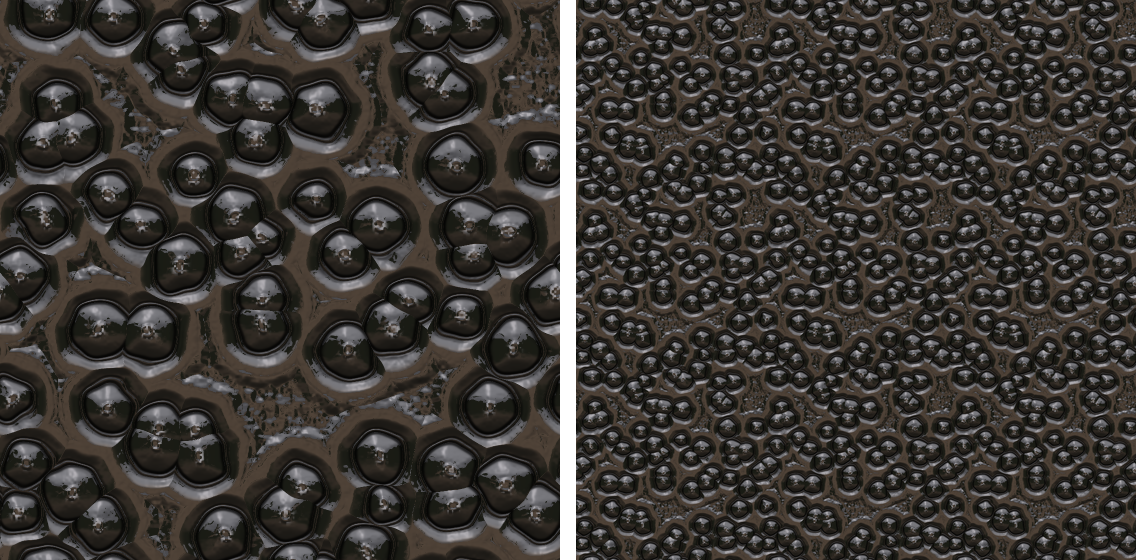
Left: one tile. Right: repeated 3 by 3.
A Shadertoy shader for this texture:

```glsl
// Glossy dark blisters ringed by grooves and brown ridges, on a tiling field.
// Wrapped cells give a height field; its normals look up a small painted
// environment of pale sky, dark trees and brown earth.

const float CELLS = 9.0;
const vec3 SOOT  = vec3(0.11, 0.10, 0.085);
const vec3 TREES = vec3(0.10, 0.105, 0.08);
const vec3 EARTH = vec3(0.23, 0.195, 0.165);
const vec3 CLAY  = vec3(0.42, 0.35, 0.29);
const vec3 HAZE  = vec3(0.29, 0.29, 0.305);
const vec3 SKY   = vec3(0.47, 0.47, 0.49);
const vec3 GLINT = vec3(0.70, 0.69, 0.71);

vec2 hash2(vec2 p) {
    vec3 q = fract(p.xyx * vec3(0.1031, 0.1030, 0.0973));
    q += dot(q, q.yzx + 33.33);
    return fract((q.xx + q.yz) * q.zy);
}

// Value noise that repeats after a whole number of units.
float noise(vec2 p, float period) {
    vec2 i = floor(p), f = fract(p);
    f = f * f * (3.0 - 2.0 * f);
    float a = hash2(mod(i, period)).x;
    float b = hash2(mod(i + vec2(1, 0), period)).x;
    float c = hash2(mod(i + vec2(0, 1), period)).x;
    float d = hash2(mod(i + vec2(1, 1), period)).x;
    return mix(mix(a, b, f.x), mix(c, d, f.x), f.y);
}

float bell(float x, float width) {
    x /= width;
    return exp(-x * x);
}

// Nearest blister: x = distance outside its rim, y = distance to centre, z = radius.
vec3 nearestBlister(vec2 p) {
    vec2 cell = floor(p);
    vec3 best = vec3(9.0);
    for (int j = -2; j <= 2; j++)
    for (int i = -2; i <= 2; i++) {
        vec2 c = cell + vec2(i, j);
        vec2 id = mod(c, CELLS);
        vec2 size = hash2(id + 41.0);
        if (size.y < 0.12) continue;
        float radius = mix(0.27, 0.45, sqrt(size.x));
        float d = length(c + 0.05 + 0.9 * hash2(id + 3.0) - p);
        if (d - radius < best.x) best = vec3(d - radius, d, radius);
    }
    return best;
}

// Height in cell units; also passes out the blister distances.
float height(vec2 uv, out vec3 blister) {
    vec2 wobble = vec2(noise(uv * 27.0, 27.0), noise(uv * 27.0 + 11.0, 27.0)) - 0.5;
    blister = nearestBlister((uv + 0.013 * wobble) * CELLS);
    float t = blister.x, d = blister.y;
    float x = min(d / blister.z, 1.0);

    float h = 0.62 * blister.z * (1.0 - x * x);
    h += 0.024 * bell(d - 0.085, 0.032);
    h -= 0.030 * bell(t, 0.025) + 0.018 * bell(t - 0.065, 0.018);
    h += 0.13 * smoothstep(0.07, 0.27, t) - 0.13 * smoothstep(0.38, 0.62, t);

    // Fine grit everywhere, broken lumps in the open ground.
    float lumps = noise(uv * 54.0, 54.0) + 0.4 * noise(uv * 120.0, 120.0);
    h += lumps * mix(0.008, 0.07, smoothstep(0.34, 0.55, t));
    return h + 0.004 * noise(uv * 170.0, 170.0);
}

// Colour seen in the polished surface for a given normal.
vec3 environment(vec3 n, float grain) {
    float leaves = noise(n.xy * 9.0 + 20.0, 64.0) - 0.5
                 + 0.5 * (noise(n.xy * 25.0 + 40.0, 128.0) - 0.5);
    vec3 ground = mix(EARTH, SOOT, smoothstep(0.15, 0.7, -n.y));
    ground = mix(ground, CLAY, 0.45 * bell(length(n.xy - vec2(0.05, -0.1)), 0.25));
    float wood = smoothstep(0.2, 0.42, abs(n.x) + 0.4 * leaves)
               * smoothstep(-0.4, -0.1, n.y);
    vec3 col = mix(ground, TREES, wood);

    float skyline = 0.19 + 0.32 * abs(n.x) + 0.3 * leaves + 0.12 * (grain - 0.5);
    vec3 sky = mix(HAZE, SKY, smoothstep(0.25, 0.6, n.y));
    sky = mix(sky, GLINT, bell(length(n.xy - vec2(-0.12, 0.64)), 0.13));
    return mix(col, sky, smoothstep(-0.025, 0.025, n.y - skyline));
}

vec3 surface(vec2 uv) {
    const float STEP = 0.0012;
    vec3 blister, unused;
    float h = height(uv, blister);
    vec2 slope = vec2(height(uv + vec2(STEP, 0.0), unused),
                      height(uv + vec2(0.0, STEP), unused)) - h;
    vec3 n = normalize(vec3(-slope / (STEP * CELLS), 1.0));
    float grain = noise(uv * 90.0, 90.0);
    vec3 col = environment(n, grain);

    // Worn ridge crests, dark rims and a sparkling crater at each centre.
    float t = blister.x;
    float crest = bell(t - 0.27, 0.055) * (0.35 + 0.5 * grain);
    col = mix(col, CLAY * (0.75 + 0.5 * n.y), 0.7 * crest);
    col *= 1.0 - 0.7 * bell(t, 0.035) - 0.45 * bell(t - 0.075, 0.03);
    float spark = smoothstep(0.55, 0.8, noise(uv * 240.0, 240.0));
    col = mix(col, GLINT, 0.8 * spark * bell(blister.y - 0.07, 0.06));
    return col * mix(1.0, 0.55, smoothstep(0.7, 0.95, length(n.xy)));
}

void mainImage(out vec4 fragColor, in vec2 fragCoord) {
    // Four samples per pixel smooth the reflections.
    vec3 col = vec3(0.0);
    for (int k = 0; k < 4; k++) {
        vec2 offset = vec2(k & 1, k >> 1) * 0.5 - 0.25;
        col += surface((fragCoord + offset) / iResolution.xy);
    }
    fragColor = vec4(col * 0.25, 1.0);
}
```
